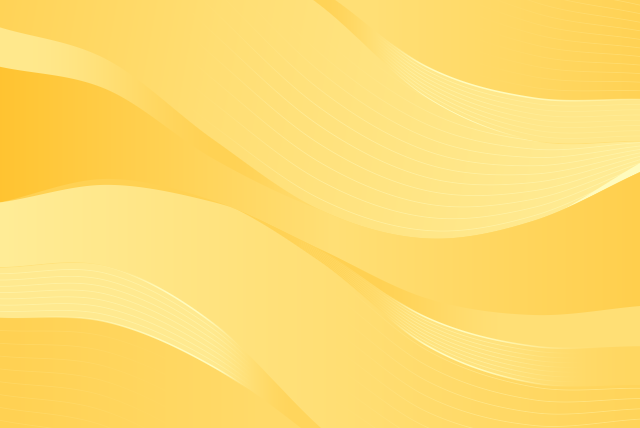
This background is drawn by a Shadertoy shader. Its source:

```glsl
// Golden background of overlapping soft waves, crossed by fine pale contour lines.
// Each wave edge is a smooth spline over x; layers are painted from top to bottom,
// and evenly repeated lines follow the edges of the ribbons and waves.

#define RIBBON_LINES 8.0     // gaps between lines inside a ribbon
#define LINE_WIDTH 0.0008    // half width of fine lines, in canvas heights
#define EDGE_WIDTH 0.0018    // half width of bright edges
#define LINE_ALPHA 0.5       // strength of fine lines
#define HIGHLIGHT 0.74       // tone of lines and bright edges
#define SHADOW 0.38          // tone of the darker contour edges

// Warm palette: low tones are amber, high tones are cream.
vec3 tone(float t) { return vec3(1.0, 0.69 + 0.4 * t, t); }

// Catmull-Rom curve through seven equally spaced heights.
float spline(float x, float h[7]) {
    int i = int(clamp(floor(x * 6.0), 0.0, 5.0));
    float t = x * 6.0 - float(i);
    float b = h[i], c = h[i + 1];
    float a = i > 0 ? h[max(i - 1, 0)] : 2.0 * b - c;
    float d = i < 5 ? h[min(i + 2, 6)] : 2.0 * c - b;
    return b + 0.5 * t * (c - a + t * (2.0 * a - 5.0 * b + 4.0 * c - d
             + t * (3.0 * (b - c) + d - a)));
}

// Tone gradient with a middle stop.
float ramp(float x, float mid, float a, float b, float c) {
    return x < mid ? mix(a, b, x / mid) : mix(b, c, (x - mid) / (1.0 - mid));
}

float gradientLength(float v) { return max(length(vec2(dFdx(v), dFdy(v))), 1e-6); }

// Smooth coverage of the side where d is positive.
float below(float d) { return clamp(d / gradientLength(d) + 0.5, 0.0, 1.0); }

// Smooth stroke along d = 0.
float stroke(float d, float width) {
    return clamp(width * iResolution.y + 0.5 - abs(d) / gradientLength(d), 0.0, 1.0);
}

// Strokes at every whole value of v.
float contours(float v) {
    float distancePx = abs(fract(v + 0.5) - 0.5) / gradientLength(v);
    return clamp(LINE_WIDTH * iResolution.y + 0.5 - distancePx, 0.0, 1.0);
}

// Lines spread evenly between two edges.
float ribbonLines(float y, float top, float bottom) {
    float inside = below(y - top) * (1.0 - below(y - bottom));
    return inside * contours(RIBBON_LINES * (y - top) / max(bottom - top, 0.004));
}

// Window that rises over a..b and falls over c..d.
float window(float x, float a, float b, float c, float d) {
    return smoothstep(a, b, x) * (1.0 - smoothstep(c, d, x));
}

void paint(inout vec3 color, float t, float alpha) { color = mix(color, tone(t), alpha); }

void mainImage(out vec4 fragColor, in vec2 fragCoord) {
    vec2 uv = fragCoord / iResolution.xy;
    float x = uv.x, y = 1.0 - uv.y;   // y is the depth below the top edge

    // Edges of the upper wave and its ribbon
    float ribbonTop = spline(x, float[7](-0.4, -0.3, -0.137, -0.023, 0.156, 0.229, 0.232));
    float ribbonLow = max(ribbonTop,
                      spline(x, float[7](-0.4, -0.3, -0.156, 0.012, 0.227, 0.328, 0.330)));
    float waveEdge = spline(x, float[7](0.064, 0.139, 0.326, 0.490, 0.557, 0.516, 0.402));
    float bandEdge = max(waveEdge,
                     spline(x, float[7](0.156, 0.209, 0.371, 0.490, 0.557, 0.516, 0.402)));

    // Edges of the lower wave, its sliver and its ribbon
    float lowerEdge = spline(x, float[7](0.473, 0.418, 0.469, 0.582, 0.697, 0.736, 0.715));
    float sliver = lowerEdge + 0.014 * sin(3.14159 * clamp(x / 0.36, 0.0, 1.0));
    float foldTop = max(sliver,
                    spline(x, float[7](0.473, 0.418, 0.469, 0.584, 0.742, 0.809, 0.809)));
    float foldLow = max(foldTop,
                    spline(x, float[7](0.473, 0.418, 0.465, 0.611, 0.807, 0.895, 0.900)));

    // Edges of the corner ribbon
    float cornerTop = spline(x, float[7](0.625, 0.623, 0.756, 0.998, 1.21, 1.3, 1.4));
    float cornerLow = spline(x, float[7](0.742, 0.752, 0.857, 1.035, 1.25, 1.4, 1.5));

    // Upper wave: corner, ribbon and body
    vec3 color = tone(ramp(x, 0.58, 0.46, 0.46, 0.33));
    float cornerLines = contours((ribbonTop - y) / (0.05 - 0.03 * x));
    paint(color, HIGHLIGHT, 0.25 * cornerLines * smoothstep(0.72, 1.0, x));
    paint(color, mix(0.34, 0.54, smoothstep(0.5, 0.65, x)), below(y - ribbonTop));
    paint(color, HIGHLIGHT, LINE_ALPHA * ribbonLines(y, ribbonTop, ribbonLow)
        * smoothstep(0.58, 0.66, x) * (1.0 - 0.55 * smoothstep(0.72, 0.85, x)));
    paint(color, ramp(x + 0.12 * y, 0.35, 0.34, 0.45, 0.58), below(y - ribbonLow));
    float bodyLines = contours((waveEdge - y) / (0.077 - 0.069 * x) - 0.6);
    paint(color, HIGHLIGHT, LINE_ALPHA * bodyLines * below(y - ribbonLow)
        * smoothstep(0.28, 0.52, x) * smoothstep(0.42, 0.18, waveEdge - y));
    paint(color, HIGHLIGHT, stroke(y - ribbonTop, EDGE_WIDTH) * window(x, 0.6, 0.68, 0.76, 1.1));
    paint(color, HIGHLIGHT, stroke(y - ribbonLow, LINE_WIDTH) * window(x, 0.6, 0.68, 0.72, 0.84));
    paint(color, SHADOW, 0.6 * stroke(y - ribbonLow, LINE_WIDTH) * smoothstep(0.78, 0.88, x));
    float shard = waveEdge - 0.021 * clamp((x - 0.88) / 0.12, 0.0, 1.0);
    paint(color, HIGHLIGHT, below(y - shard) * smoothstep(0.86, 0.9, x));

    // Pale band, then the amber field between the waves
    paint(color, mix(0.55, 0.33, smoothstep(0.03, 0.34, x)) + 0.08 * smoothstep(0.36, 0.48, x),
        below(y - waveEdge));
    paint(color, ramp(x, 0.52, 0.19, 0.46, 0.30), below(y - bandEdge));

    // Lower wave: sliver, ribbon and body
    paint(color, mix(0.32, 0.46, smoothstep(0.56, 0.8, x)), below(y - lowerEdge));
    paint(color, mix(0.33, 0.50, smoothstep(0.5, 0.68, x)) - 0.12 * smoothstep(0.72, 1.0, x),
        below(y - foldTop));
    paint(color, HIGHLIGHT, LINE_ALPHA * ribbonLines(y, foldTop, foldLow)
        * (0.25 * window(x, 0.43, 0.5, 0.55, 0.62) + window(x, 0.58, 0.66, 0.74, 0.92)));
    paint(color, ramp(x, 0.4, 0.59, 0.48, 0.35), below(y - foldLow));
    float lowerLines = contours((y - foldLow) / (0.06 - 0.036 * x) - 0.3);
    paint(color, HIGHLIGHT, 0.4 * lowerLines * below(y - foldLow) * smoothstep(0.5, 0.78, x));
    paint(color, HIGHLIGHT, stroke(y - foldTop, EDGE_WIDTH) * window(x, 0.6, 0.67, 0.7, 0.95));
    paint(color, HIGHLIGHT, stroke(y - foldLow, EDGE_WIDTH) * window(x, 0.6, 0.68, 0.72, 0.9));

    // Corner ribbon and the amber ground beneath it
    paint(color, mix(0.56, 0.36, smoothstep(0.32, 0.46, x)), below(y - cornerTop));
    paint(color, HIGHLIGHT, LINE_ALPHA * ribbonLines(y, cornerTop, cornerLow)
        * (1.0 - smoothstep(0.32, 0.4, x)));
    paint(color, ramp(x, 0.4, 0.32, 0.41, 0.43), below(y - cornerLow));
    float groundLines = contours((y - cornerLow) / (0.03 + 0.03 * x));
    paint(color, HIGHLIGHT, 0.15 * groundLines * below(y - cornerLow) * smoothstep(0.3, 0.05, x));
    paint(color, HIGHLIGHT, stroke(y - cornerTop, EDGE_WIDTH) * window(x, 0.18, 0.27, 0.3, 0.38));
    paint(color, HIGHLIGHT, stroke(y - cornerLow, EDGE_WIDTH) * window(x, 0.0, 0.3, 0.33, 0.39));
    paint(color, SHADOW, 0.6 * stroke(y - cornerTop, LINE_WIDTH) * (1.0 - smoothstep(0.1, 0.2, x)));

    fragColor = vec4(color, 1.0);
}
```
